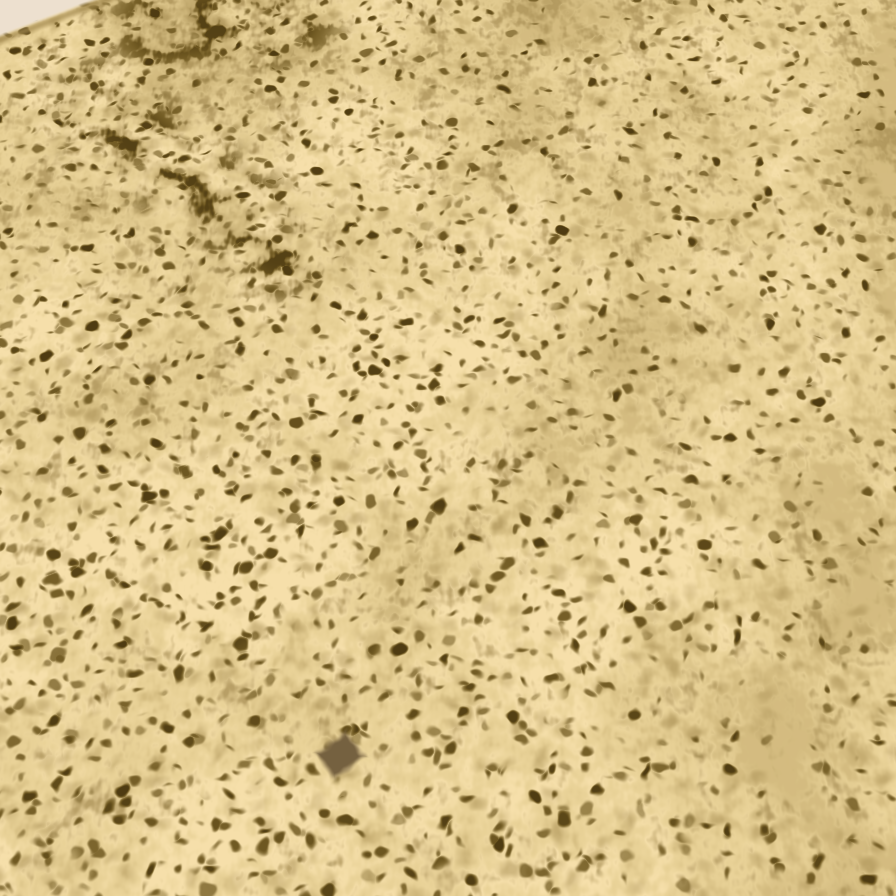
Reproduce this texture procedurally as a WebGL 1 fragment shader.

```glsl
precision highp float;
// Sunlit sandy ground strewn with small dark flecks, seen at a slant.
// Gradient noise mottles the sand; jittered cells scatter soft, ragged
// ellipses in several sizes over a plane that recedes towards the top.
uniform vec2 u_resolution;

const vec3 SAND_LIGHT = vec3(0.965, 0.876, 0.668);
const vec3 SAND_MID   = vec3(0.912, 0.822, 0.592);
const vec3 SAND_DEEP  = vec3(0.830, 0.735, 0.500);
const vec3 STAIN      = vec3(0.640, 0.540, 0.310);
const vec3 FLECK      = vec3(0.440, 0.350, 0.130);
const vec3 FLECK_CORE = vec3(0.270, 0.200, 0.055);
const vec3 STONE      = vec3(0.460, 0.380, 0.250);
const vec3 PAVING     = vec3(0.930, 0.880, 0.810);

vec2 hash2(vec2 p) {
  vec3 q = fract(p.xyx * vec3(0.1031, 0.1030, 0.0973));
  q += dot(q, q.yzx + 33.33);
  return fract((q.xx + q.yz) * q.zy);
}

float corner(vec2 cell, vec2 f, vec2 offset) {
  float angle = 6.2832 * hash2(cell + offset).x;
  return dot(vec2(cos(angle), sin(angle)), f - offset);
}

float gradientNoise(vec2 p) {
  vec2 c = floor(p), f = fract(p);
  vec2 u = f * f * f * (f * (f * 6.0 - 15.0) + 10.0);
  float low  = mix(corner(c, f, vec2(0, 0)), corner(c, f, vec2(1, 0)), u.x);
  float high = mix(corner(c, f, vec2(0, 1)), corner(c, f, vec2(1, 1)), u.x);
  return mix(low, high, u.y);
}

float fbm(vec2 p) {
  float sum = 0.0, amp = 0.6;
  for (int i = 0; i < 4; i++) {
    sum += amp * gradientNoise(p);
    p = p * 2.1 + 17.3;
    amp *= 0.6;
  }
  return sum;
}

float segmentDistance(vec2 p, vec2 a, vec2 b) {
  vec2 ab = b - a;
  return length(p - a - ab * clamp(dot(p - a, ab) / dot(ab, ab), 0.0, 1.0));
}

// Darkness of scattered flecks; radius is in cells, softness in canvas units.
float flecks(vec2 p, float cells, float density, float radius, float softness) {
  vec2 q = p * cells, base = floor(q);
  float soft = softness * cells, dark = 0.0;
  for (int y = -1; y <= 1; y++) {
    for (int x = -1; x <= 1; x++) {
      vec2 cell = base + vec2(x, y);
      vec2 place = hash2(cell + cells), look = hash2(cell + 71.7);
      vec2 kind = hash2(cell + 143.1);
      float angle = 0.45 + 2.8 * (look.x - 0.5);
      float c = cos(angle), s = sin(angle);
      vec2 d = mat2(c, -s, s, c) * (q - cell - place);
      float major = radius * mix(0.6, 1.0, look.y);
      float minor = major * mix(0.42, 0.85, kind.y);
      float inside = (1.0 - length(d / vec2(major, minor))) * minor;
      float present = smoothstep(0.0, 0.12, density - kind.x);
      float depth = mix(0.4, 1.0, fract(look.x * 7.0 + kind.y));
      dark = max(dark, present * depth * smoothstep(-soft, soft, inside));
    }
  }
  return dark;
}

void main() {
  vec2 p = gl_FragCoord.xy / u_resolution.y;

  // Ground plane: features shrink and flatten towards a far horizon.
  float horizon = 3.6;
  vec2 ground = vec2(p.x - 0.5, p.y) * horizon / (horizon - p.y) + 4.0;
  vec2 ragged = ground + 0.005 * vec2(gradientNoise(ground * 75.0),
                                      gradientNoise(ground * 75.0 + 40.0));

  // Sand: broad tone, medium mottling and fine, slightly upright grain.
  float broad = fbm(ground * 3.5);
  float mottle = fbm(ground * vec2(19.0, 15.0) + 9.0);
  float grain = gradientNoise(ground * 70.0)
              + 0.5 * gradientNoise(ground * vec2(170.0, 80.0));
  float tone = 0.64 + 0.95 * broad + 0.85 * mottle + 0.32 * grain
             - 0.26 * smoothstep(0.45, 1.0, p.x) - 0.10 * smoothstep(0.6, 1.0, p.y);
  vec3 color = mix(SAND_DEEP, SAND_MID, smoothstep(0.0, 0.5, tone));
  color = mix(color, SAND_LIGHT, smoothstep(0.45, 0.90, tone));

  // Brownish stains, stronger in the distance, and faint blurred smudges.
  float far = smoothstep(0.5, 1.0, p.y);
  float stain = smoothstep(0.08, 0.65, mottle + 0.4 * grain - 0.5 * broad
                                       + 0.16 * far - 0.03);
  float smudge = flecks(ragged + 11.3, 31.0, 0.6 - 0.5 * broad, 0.38, 0.0055);
  color = mix(color, STAIN, max(0.75 * stain, 0.55 * smudge));

  // Drifts of matted debris near the upper left.
  float drift = min(segmentDistance(p, vec2(0.11, 0.88), vec2(0.31, 0.72)),
                    segmentDistance(p, vec2(0.18, 0.97), vec2(0.32, 0.98)));
  float mask = 1.0 - smoothstep(0.01, 0.095, drift);
  float clump = gradientNoise(p * vec2(24.0, 42.0)) + 0.35 * grain;
  color = mix(color, STAIN, 0.55 * mask * smoothstep(-0.3, 0.3, clump));
  float debris = 0.9 * mask * smoothstep(0.06, 0.40, clump);

  // Flecks: denser at the lower left, thinning to the right and far away.
  float density = mix(0.84, 0.50, smoothstep(0.2, 0.9, p.x))
                - 0.12 * far + 0.8 * broad;
  float dark = flecks(ragged, 27.0, density, 0.27, 0.0028);
  dark = max(dark, 0.8 * flecks(ragged + 3.1, 37.0, density, 0.27, 0.0028));
  dark = max(dark, flecks(ragged + 7.7, 13.0, 0.35 * density, 0.15, 0.0032));
  dark = max(dark, debris);
  color = mix(color, FLECK, smoothstep(0.0, 0.80, dark));
  color = mix(color, FLECK_CORE, 0.8 * smoothstep(0.65, 1.0, dark));

  // One flat stone, and a sliver of paving in the far corner.
  vec2 s = abs(mat2(0.8, -0.6, 0.6, 0.8) * (ragged - ground + p - vec2(0.38, 0.157)));
  color = mix(STONE, color, smoothstep(-0.004, 0.005, max(s.x - 0.020, s.y - 0.016)));
  float border = p.y - 0.955 - 0.38 * p.x;
  color = mix(color, STAIN, 0.7 * (1.0 - smoothstep(0.0, 0.008, abs(border))));
  color = mix(color, PAVING, smoothstep(0.002, 0.008, border));
  gl_FragColor = vec4(color, 1.0);
}
```
